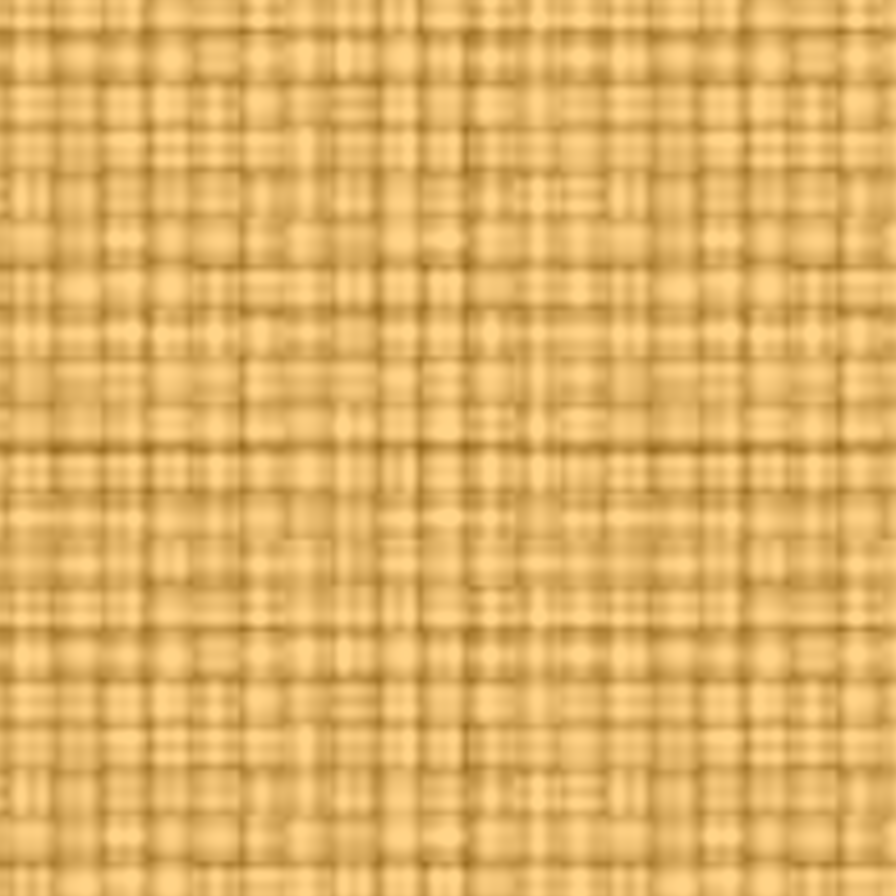
A Shadertoy shader for this texture:

```glsl
// Soft golden woven cloth: warp and weft waves whose shapes change from block to block.

const float PI = 3.14159;
const float BLOCKS = 19.5;        // weave blocks across the canvas
const float TILE = 13.0;          // blocks before the weave repeats
const vec2 WEAVE_ORIGIN = vec2(-0.2, 0.25);
const vec3 MID_GOLD = vec3(0.882, 0.702, 0.402);
const float CONTRAST = 0.088;
const float BRIGHTEST = 1.5;      // thread tops level off here
const float BORDER = 0.09;        // half width of the blend between blocks

float hash(vec3 p) {
    p = fract(p * vec3(0.1031, 0.1137, 0.0973));
    p += dot(p, p.yzx + 33.33);
    return fract((p.x + p.y) * p.z);
}

float softMin(float a, float b, float softness) {
    float d = a - b;
    return 0.5 * (a + b - sqrt(d * d + softness));
}

// Signed random weight: partly shared along a whole thread, partly per block.
float waveWeight(float thread, float block, float seed) {
    float shared = hash(vec3(thread, 71.0, seed));
    float local = hash(vec3(thread, block, seed + 5.0));
    return mix(shared, local, 0.42) - 0.5;
}

// Brightness across one thread, dark at its edges, from four cosine waves.
float threadProfile(float u, float thread, float block, float seed) {
    float tilt = 1.0 * waveWeight(thread, block, seed);
    float swell = 0.68 + 1.0 * waveWeight(thread, block, seed + 11.0);
    float skew = 1.0 * waveWeight(thread, block, seed + 23.0);
    float split = 0.1 + 1.5 * waveWeight(thread, block, seed + 37.0);
    return tilt * cos(PI * u) - swell * cos(2.0 * PI * u)
         + skew * cos(3.0 * PI * u) - split * cos(4.0 * PI * u);
}

// Warp, weft and dye level of one block, evaluated at p.
float blockTone(vec2 p, vec2 cell) {
    vec2 u = p - cell;
    vec2 id = mod(cell, TILE);
    float warp = threadProfile(u.x, id.x, id.y, 13.0);
    float weft = threadProfile(u.y, id.y, id.x, 147.0);
    float dye = 0.5 * (hash(vec3(id, 83.0)) - 0.5);
    return warp + weft + dye;
}

// Blocks meet in a narrow blend.
float weave(vec2 p) {
    vec2 cell = floor(p - 0.5);
    vec2 blend = smoothstep(0.5 - BORDER, 0.5 + BORDER, p - 0.5 - cell);
    float low = mix(blockTone(p, cell), blockTone(p, cell + vec2(1.0, 0.0)), blend.x);
    float high = mix(blockTone(p, cell + vec2(0.0, 1.0)), blockTone(p, cell + 1.0), blend.x);
    return mix(low, high, blend.y);
}

void mainImage(out vec4 fragColor, in vec2 fragCoord) {
    vec2 p = fragCoord / iResolution.xy * BLOCKS + WEAVE_ORIGIN;
    float tone = softMin(weave(p), BRIGHTEST, 0.06);
    vec3 color = MID_GOLD + CONTRAST * tone;
    fragColor = vec4(clamp(color, 0.0, 1.0), 1.0);
}
```
